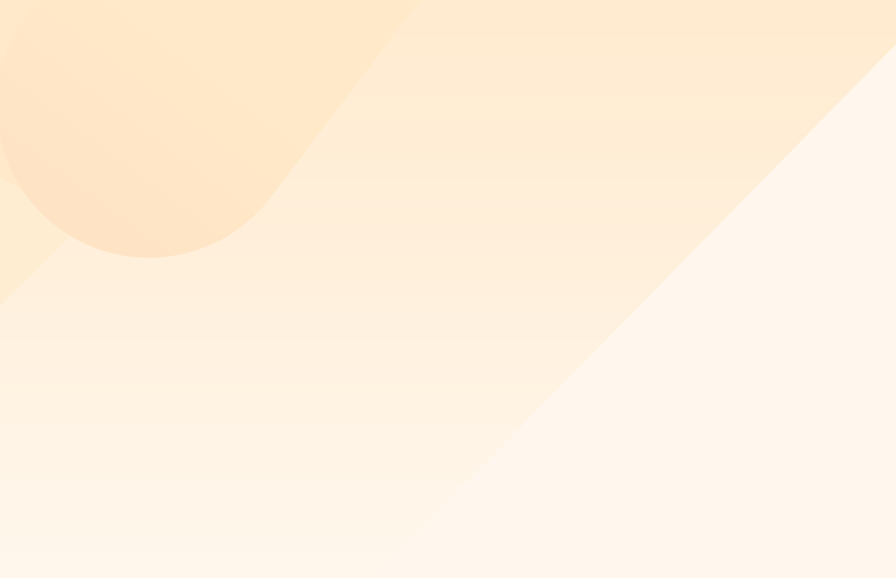
Reproduce this background procedurally as a WebGL 2 fragment shader.

```glsl
#version 300 es
precision highp float;

uniform vec2 u_resolution;
out vec4 outColor;

const vec3 CREAM = vec3(1.0, 0.969, 0.928);
const vec3 PEACH = vec3(1.0, 0.937, 0.855);
const vec3 APRICOT = vec3(1.0, 0.921, 0.811);
const vec3 PALE_GOLD = vec3(1.0, 0.929, 0.824);
const vec3 WARM_GOLD = vec3(1.0, 0.914, 0.792);
const vec3 CAPSULE_LOW = vec3(0.996, 0.894, 0.773);
const vec3 CAPSULE_HIGH = vec3(1.0, 0.914, 0.784);

// Signed distance to the line a-b, negative on its left side.
float lineDistance(vec2 p, vec2 a, vec2 b) {
    vec2 dir = normalize(b - a);
    return dot(p - a, vec2(dir.y, -dir.x));
}

// Capsule that starts at a round end and runs on without limit.
float rayCapsule(vec2 p, vec2 start, vec2 dir, float radius) {
    vec2 q = p - start;
    return length(q - dir * max(dot(q, dir), 0.0)) - radius;
}

vec3 paint(vec3 below, vec3 color, float dist, float pixel) {
    float coverage = 1.0 - smoothstep(-0.75 * pixel, 0.75 * pixel, dist);
    return mix(below, color, coverage);
}

// Vertical fade from apricot through peach to cream.
vec3 skyGradient(float depth) {
    vec3 upper = mix(APRICOT, PEACH, clamp(depth / 0.4, 0.0, 1.0));
    return mix(upper, CREAM, clamp((depth - 0.4) / 0.6, 0.0, 1.0));
}

void main() {
    // Height is one unit; x is stretched to a fixed layout width.
    const float aspect = 512.0 / 330.0;
    vec2 p = gl_FragCoord.xy / u_resolution * vec2(aspect, 1.0);
    float pixel = max(aspect / u_resolution.x, 1.0 / u_resolution.y);

    // Wide diagonal field over the cream ground
    float field = lineDistance(p, vec2(0.645, 0.0), vec2(1.555, 0.927));
    vec3 color = paint(CREAM, skyGradient(1.0 - p.y), field, pixel);

    // Diagonal band and its darker upper part, behind the capsule
    float band = lineDistance(p, vec2(0.0, 0.472), vec2(0.126, 0.595));
    color = paint(color, PALE_GOLD, band, pixel);
    float corner = lineDistance(p, vec2(0.0, 0.694), vec2(0.04, 0.67));
    color = paint(color, WARM_GOLD, max(corner, band), pixel);

    // Rounded capsule, warmer toward its lower end
    vec2 center = vec2(0.258, 0.818);
    vec2 axis = normalize(vec2(0.604, 0.797));
    float capsule = rayCapsule(p, center, axis, 0.264);
    float along = dot(p - center, axis);
    vec3 fill = mix(CAPSULE_LOW, CAPSULE_HIGH, smoothstep(-0.28, 0.2, along));
    color = paint(color, fill, capsule, pixel);

    outColor = vec4(color, 1.0);
}
```
